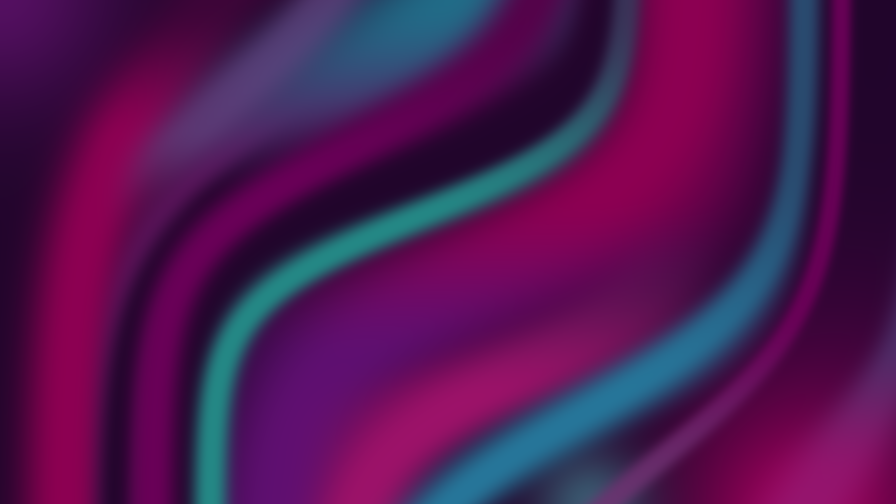
Give the GLSL for this background, as a Shadertoy shader.

```glsl
// Soft spot of colour; alpha sets its strength.
vec3 glow(vec3 under, vec2 p, vec2 center, float radius, vec4 tint) {
    vec2 q = (p - center) / radius;
    return mix(under, tint.rgb, tint.a * exp(-dot(q, q)));
}

// Distance to the S-curve x = mid.x + reach * tanh((y - mid.y) / rise).
float curveDistance(vec2 p, vec2 mid, float reach, float rise) {
    float s = tanh((p.y - mid.y) / rise);
    float slope = reach / rise * (1.0 - s * s);
    return (p.x - mid.x - reach * s) / sqrt(1.0 + slope * slope);
}

// Soft ribbon along an S-curve (mid.xy, reach, rise). Width and tint
// change from low to high over the span of heights.
vec3 ribbon(vec3 under, vec2 p, vec4 curve, vec2 widths, vec2 span, vec4 low, vec4 high) {
    float t = smoothstep(span.x, span.y, p.y);
    float d = curveDistance(p, curve.xy, curve.z, curve.w);
    vec4 tint = mix(low, high, t);
    float cover = exp(-pow(abs(d) / mix(widths.x, widths.y, t), 2.6));
    return mix(under, tint.rgb, tint.a * cover);
}

void mainImage(out vec4 fragColor, in vec2 fragCoord) {
    vec2 p = fragCoord / iResolution.y;
    p.x += 0.5 * (16.0 / 9.0 - iResolution.x / iResolution.y);

    vec3 night = vec3(0.13, 0.02, 0.17);
    vec4 plum = vec4(0.29, 0.01, 0.26, 1.0);
    vec4 crimson = vec4(0.55, 0.0, 0.32, 1.0);
    vec4 violet = vec4(0.37, 0.06, 0.44, 1.0);
    vec4 shade = vec4(night, 1.0);
    vec3 col = night;

    // Corner glows
    col = glow(col, p, vec2(0.0, 1.02), 0.23, vec4(0.33, 0.06, 0.38, 1.0));
    col = glow(col, p, vec2(1.68, 0.2), 0.30, vec4(plum.rgb, 0.65));
    col = glow(col, p, vec2(1.60, -0.03), 0.23, vec4(0.62, 0.0, 0.35, 1.0));
    col = ribbon(col, p, vec4(1.67, 0.1, 0.2, 0.3), vec2(0.08, 0.05), vec2(0.05, 0.35),
                 vec4(0.58, 0.1, 0.45, 0.8), vec4(0.32, 0.24, 0.47, 0.7));

    // Left crimson band, then the blue sweep with its mauve rim
    col = ribbon(col, p, vec4(0.428, 1.0, 0.30, 0.38), vec2(0.09), vec2(0.72, 1.0),
                 crimson, vec4(0.24, 0.02, 0.22, 1.0));
    col = ribbon(col, p, vec4(0.644, 0.803, 0.405, 0.243), vec2(0.055, 0.17), vec2(0.6, 1.0),
                 vec4(0.43, 0.1, 0.42, 0.75), vec4(0.13, 0.42, 0.53, 1.0));
    col = ribbon(col, p, vec4(0.48, 0.83, 0.30, 0.27), vec2(0.04, 0.06), vec2(0.5, 0.75),
                 vec4(0.5, 0.05, 0.38, 0.0), vec4(0.42, 0.29, 0.54, 0.65));
    col = ribbon(col, p, vec4(0.544, 0.70, 0.3125, 0.255), vec2(0.042, 0.037), vec2(0.6, 0.82),
                 shade, vec4(0.15, 0.12, 0.3, 0.0));

    // Broad central band, violet below and crimson above
    col = ribbon(col, p, vec4(1.08, 0.40, 0.39, 0.24), vec2(0.12), vec2(0.0, 1.0), plum, plum);
    col = ribbon(col, p, vec4(0.961, 0.468, 0.417, 0.22), vec2(0.14, 0.13), vec2(0.28, 0.62),
                 violet, crimson);
    col = ribbon(col, p, vec4(1.03, 0.26, 0.347, 0.174), vec2(0.09), vec2(0.2, 0.6),
                 vec4(0.61, 0.07, 0.41, 1.0), vec4(0.42, 0.16, 0.42, 0.0));

    // Dark valley, magenta fold and teal line
    col = ribbon(col, p, vec4(0.78, 0.617, 0.42, 0.174), vec2(0.05), vec2(0.0, 1.0), shade, shade);
    col = ribbon(col, p, vec4(0.706, 0.711, 0.405, 0.213), vec2(0.047, 0.075), vec2(0.6, 1.0),
                 vec4(0.41, 0.0, 0.34, 1.0), vec4(0.33, 0.01, 0.29, 1.0));
    col = ribbon(col, p, vec4(0.833, 0.572, 0.417, 0.174), vec2(0.036, 0.03), vec2(0.55, 1.0),
                 vec4(0.14, 0.53, 0.52, 1.0), vec4(0.22, 0.25, 0.38, 0.75));

    // Right blue ribbon and thin magenta line
    col = glow(col, p, vec2(1.17, 0.0), 0.11, vec4(0.24, 0.40, 0.48, 0.85));
    col = ribbon(col, p, vec4(1.157, 0.178, 0.44, 0.255), vec2(0.06, 0.034), vec2(0.2, 0.7),
                 vec4(0.15, 0.46, 0.60, 1.0), vec4(0.16, 0.32, 0.46, 0.9));
    col = ribbon(col, p, vec4(1.319, 0.097, 0.352, 0.289), vec2(0.028, 0.022), vec2(0.0, 0.4),
                 vec4(0.42, 0.20, 0.44, 0.9), vec4(0.43, 0.0, 0.35, 0.9));

    fragColor = vec4(col, 1.0);
}
```
